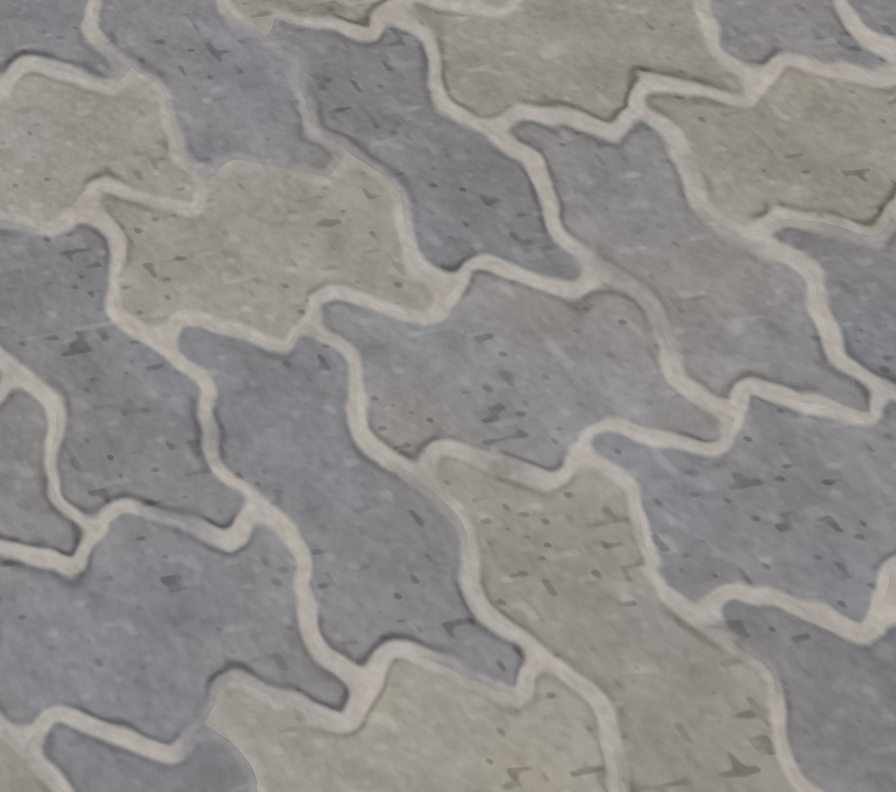
Write a Shadertoy shader that draws this texture.

```glsl
// Worn zigzag concrete pavers in a herringbone bond with sandy joints, seen in perspective.
#define ORIGIN vec2(0.575, 0.630)
#define STEP_U vec2(0.186, 0.034)
#define STEP_V vec2(0.101, -0.225)
#define TILT -0.067
#define ZIGZAG 0.115
#define JOINT_HALF_WIDTH 0.0098
#define COOL_STONE vec3(0.505, 0.500, 0.508)
#define WARM_STONE vec3(0.582, 0.566, 0.535)
#define JOINT_SAND vec3(0.680, 0.658, 0.630)
#define PIT_DEPTH 0.10
#define FAR 1.0

const float TAU = 6.28318;

float hash(vec2 p) {
    return fract(sin(dot(p, vec2(12.9898, 78.233))) * 43758.5453);
}

float noise(vec2 p) {
    vec2 i = floor(p), f = fract(p);
    f = f * f * (3.0 - 2.0 * f);
    return mix(mix(hash(i), hash(i + vec2(1, 0)), f.x),
               mix(hash(i + vec2(0, 1)), hash(i + vec2(1, 1)), f.x), f.y);
}

float fbm(vec2 p) {
    float sum = 0.0, amp = 0.5;
    for (int i = 0; i < 4; i++) {
        sum += amp * noise(p);
        p = mat2(1.6, 1.2, -1.2, 1.6) * p + 7.3;
        amp *= 0.5;
    }
    return sum;
}

float cross2(vec2 a, vec2 b) { return a.x * b.y - a.y * b.x; }

// Canvas point to ground plane, offset from ORIGIN in paver units
vec2 groundCoord(vec2 p) {
    vec2 v = STEP_V - TILT * p, q = p - ORIGIN;
    return vec2(cross2(q, v), cross2(STEP_U, q)) / cross2(STEP_U, v);
}

// Softened triangle wave, one period per unit
vec2 zigzag(vec2 t) {
    return sin(TAU * t) - 0.09 * sin(3.0 * TAU * t);
}

float smoothMin(float a, float b, float k) {
    float h = max(k - abs(a - b), 0.0) / k;
    return min(a, b) - 0.25 * h * h * k;
}

void mainImage(out vec4 fragColor, in vec2 fragCoord) {
    vec2 p = fragCoord / iResolution.y;
    vec2 ground = groundCoord(p);
    float depth = 1.0 + TILT * ground.y;
    vec2 uv = ground + vec2(2.0, 1.0);

    // Bend the grid so that straight cell edges become interlocking zigzags
    vec2 w = uv + ZIGZAG * vec2(-1, 1) * zigzag(uv.yx);
    w += 0.09 * (vec2(noise(uv * 3.1), noise(uv * 3.1 + 40.0)) - 0.5);
    w += 0.03 * (vec2(noise(uv * 9.0 + 11.0), noise(uv * 9.0 + 70.0)) - 0.5);

    // Distances to the four cell edges in canvas units
    vec2 dx = dFdx(w), dy = dFdy(w);
    vec2 unit = 1.0 / (sqrt(dx * dx + dy * dy) * iResolution.y);
    vec2 cell = floor(w), f = fract(w);
    vec2 lo = f * unit, hi = (1.0 - f) * unit;

    // Herringbone: pairs of cells merge into two-by-one blocks
    int kind = int(mod(cell.x - cell.y, 4.0) + 0.5);
    vec2 block = cell;
    if (kind == 0) hi.x = FAR;
    else if (kind == 1) { lo.x = FAR; block.x -= 1.0; }
    else if (kind == 2) { lo.y = FAR; block.y -= 1.0; }
    else hi.y = FAR;
    float edge = smoothMin(min(lo.x, hi.x), min(lo.y, hi.y), 0.022);

    // Stone: tone per block, mottling, grain
    float tone = hash(block + 3.7);
    float mottle = fbm(uv * 4.0 + block * 5.0) - 0.47;
    float grain = fbm(uv * 22.0) - 0.47;
    vec3 color = mix(COOL_STONE, WARM_STONE, smoothstep(0.05, 0.75, tone));
    color += 0.03 * (hash(block + 19.1) - 0.5);
    color += 0.10 * mottle + 0.09 * grain;
    color += vec3(0.018, 0.006, -0.012) * (noise(uv * 1.7 + 5.0) - 0.5);

    // Dark pits and pale scuffs
    float pitArea = smoothstep(0.3, 0.7, noise(uv * 2.3 + 30.0));
    float pit = smoothstep(0.76, 0.95, noise(uv * vec2(13.0, 17.0) + 9.0));
    float scuff = smoothstep(0.74, 0.98, noise(uv * vec2(9.0, 15.0) + 50.0));
    color -= PIT_DEPTH * pit * (0.3 + 0.7 * pitArea);
    color += 0.05 * scuff;

    // Joint: uneven width, partly worn away, with broken shadow along its rim
    float halfWidth = JOINT_HALF_WIDTH / depth * (0.6 + 0.8 * noise(uv * 3.7 + 60.0));
    float fill = mix(0.3, 1.0, smoothstep(0.12, 0.42, noise(uv * 1.9 + 15.0)));
    float soft = 0.0035 + 0.7 / iResolution.y;
    float joint = fill * (1.0 - smoothstep(halfWidth - soft, halfWidth + soft, edge));
    float rim = (edge - halfWidth - 0.005) / 0.005;
    float shade = exp(-rim * rim) * smoothstep(0.35, 0.85, noise(uv * 3.3 + 80.0));
    color -= shade * (hi.y < 0.03 ? 0.15 : 0.09);
    color += 0.02 * exp(-edge * 28.0);
    vec3 sand = JOINT_SAND + 0.10 * mottle + 0.10 * grain;
    color = mix(color, sand, joint);

    fragColor = vec4(clamp(color, 0.0, 1.0), 1.0);
}
```
